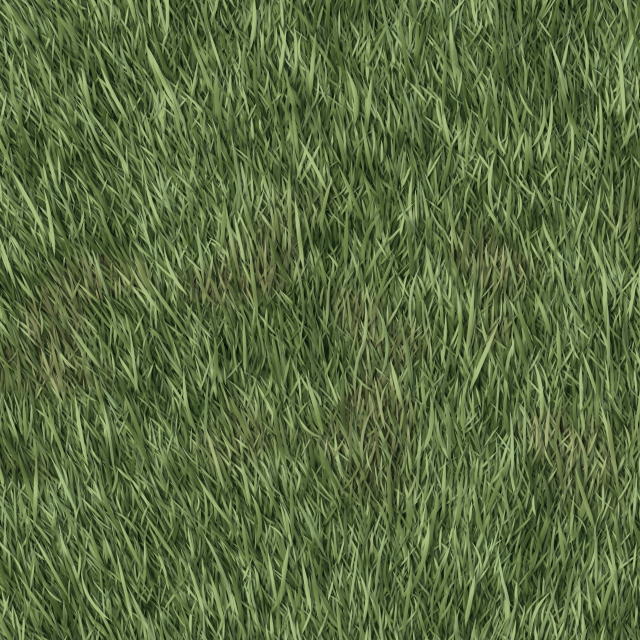
Reproduce this texture procedurally as a Shadertoy shader.

```glsl
const int LAYERS = 22;
const vec3 DEEP   = vec3(0.10, 0.17, 0.07);
const vec3 SHADE  = vec3(0.21, 0.29, 0.14);
const vec3 LEAF   = vec3(0.32, 0.40, 0.20);
const vec3 SUNLIT = vec3(0.48, 0.56, 0.32);
const vec3 TIP    = vec3(0.67, 0.75, 0.50);
const vec3 COOL   = vec3(0.42, 0.50, 0.35);
const vec3 STRAW  = vec3(0.53, 0.47, 0.33);

vec4 hash4(vec2 p) {
    vec4 q = fract(p.xyxy * vec4(0.1031, 0.1030, 0.0973, 0.1099));
    q += dot(q, q.wzxy + 33.33);
    return fract((q.xxyz + q.yzzw) * q.zywx);
}

float gradientDot(vec2 cell, vec2 offset) {
    float angle = 6.2832 * hash4(cell + 57.0).x;
    return dot(vec2(cos(angle), sin(angle)), offset);
}

// Gradient noise, roughly -0.7 to 0.7
float gradientNoise(vec2 p) {
    vec2 i = floor(p), f = fract(p);
    vec2 u = f * f * f * (f * (f * 6.0 - 15.0) + 10.0);
    vec2 e = vec2(1.0, 0.0);
    float low  = mix(gradientDot(i, f), gradientDot(i + e, f - e), u.x);
    float high = mix(gradientDot(i + e.yx, f - e.yx), gradientDot(i + 1.0, f - 1.0), u.x);
    return mix(low, high, u.y);
}

// Five-stop green ramp from deep shadow to bright tip
vec3 grassRamp(float v) {
    float x = clamp(v, 0.0, 1.0) * 4.0;
    vec3 c = mix(DEEP, SHADE, clamp(x, 0.0, 1.0));
    c = mix(c, LEAF, clamp(x - 1.0, 0.0, 1.0));
    c = mix(c, SUNLIT, clamp(x - 2.0, 0.0, 1.0));
    return mix(c, TIP, clamp(x - 3.0, 0.0, 1.0));
}

// Prevailing lean: tilted on the left side, nearly upright on the right
float leanField(vec2 p) {
    return mix(-0.42, -0.02, smoothstep(0.0, 0.75, p.x))
         + 0.08 * sin(p.x * 9.0 + p.y * 5.0) - 0.05 * sin(p.y * 13.0 - p.x * 4.0);
}

// Blade frame: x is the signed distance from its bowed spine, y runs -1 to 1
vec2 bladeFrame(vec2 p, float lean, float halfLength, float bow) {
    vec2 axis = vec2(sin(lean), cos(lean));
    float along = dot(p, axis) / halfLength;
    float across = dot(p, vec2(axis.y, -axis.x));
    return vec2(across - bow * halfLength * (1.0 - along * along), along);
}

// Tapered width, narrow at the root and pointed at the tip
float bladeWidth(float along, float width) {
    return width * smoothstep(-1.0, -0.5, along) * (1.0 - smoothstep(0.1, 1.0, along));
}

// Paint one layer of scattered blades over a colour
vec3 paintLayer(vec3 color, vec2 uv, float layer, float depth, float tone, float dry, float pixel) {
    float longness = fract(layer * 0.618);
    float size = mix(0.05, 0.15, longness * longness);
    vec2 cellSize = size * vec2(mix(0.50, 0.36, longness), 0.56);
    vec2 shift = hash4(vec2(layer, 7.0)).xy * 5.0;
    vec2 home = floor(uv / cellSize + shift);
    for (int j = 1; j >= -1; j--)
    for (int i = -1; i <= 1; i++) {
        vec2 cell = home + vec2(i, j);
        vec4 place = hash4(cell + layer * 19.7);
        vec4 look = hash4(cell + layer * 31.3 + 101.0);
        vec2 center = (cell + place.xy - shift) * cellSize;

        float spread = place.z + look.x - 1.0;
        float limit = mix(0.95, 0.6, longness);
        float lean = clamp(leanField(center) + spread * mix(1.15, 0.42, longness), -limit, limit);
        float curl = place.w * 2.0 - 1.0;
        float bow = 0.04 * curl + 0.26 * curl * curl * curl * curl * curl;
        float halfLength = size * mix(0.32, 0.5, look.y);
        vec2 b = bladeFrame(uv - center, lean, halfLength, bow);
        float fullWidth = (0.0008 + 0.0135 * size) * mix(0.75, 1.25, look.w);
        float width = bladeWidth(b.y, fullWidth);
        float present = smoothstep(0.0, 0.3, width / fullWidth);

        // Soft shadow on the grass behind
        float shadow = present * (1.0 - smoothstep(0.0, fullWidth * 2.6, abs(b.x - fullWidth * 1.4)));
        color = mix(color, color * vec3(0.58, 0.63, 0.64), shadow * 0.52);

        // Lit side, rising brightness and blade hue
        float side = clamp(b.x / fullWidth, -1.0, 1.0);
        float value = mix(0.44, 0.80, depth) + (look.z - 0.5) * 0.54 + 0.13 * b.y - 0.06 * side + tone;
        vec3 blade = grassRamp(value);
        blade = mix(blade, COOL * (0.35 + value), 0.5 * step(look.w, 0.3));
        blade = mix(blade, STRAW * (0.4 + 0.8 * value), dry * step(0.45, look.x));
        float cover = present * (1.0 - smoothstep(-pixel, pixel, abs(b.x) - width));
        color = mix(color, blade, cover);
    }
    return color;
}

void mainImage(out vec4 fragColor, in vec2 fragCoord) {
    vec2 uv = fragCoord / iResolution.y;
    float pixel = 0.75 / iResolution.y;

    // Broad light patches, clumps and dry thatch around the middle
    float tone = 0.17 * gradientNoise(uv * 5.0 + 3.0) + 0.22 * gradientNoise(uv * 15.0)
               + 0.20 * gradientNoise(uv * vec2(38.0, 28.0) + 5.0);
    float band = 1.0 - smoothstep(0.08, 0.32, abs(uv.y - 0.45));
    float dry = 0.7 * band * smoothstep(0.02, 0.35, gradientNoise(uv * vec2(6.0, 8.0) + 11.0));

    // Mottled undergrowth
    float mottle = gradientNoise(uv * vec2(110.0, 65.0)) + 0.6 * gradientNoise(uv * vec2(45.0, 30.0));
    vec3 color = grassRamp(0.36 + 0.35 * mottle + tone);
    color = mix(color, STRAW * (0.7 + 0.4 * mottle), dry * 0.7);

    for (int i = 0; i < LAYERS; i++) {
        float depth = float(i) / float(LAYERS - 1);
        color = paintLayer(color, uv, float(i), depth, tone, dry * (1.0 - 0.5 * depth), pixel);
    }
    fragColor = vec4(color, 1.0);
}
```
